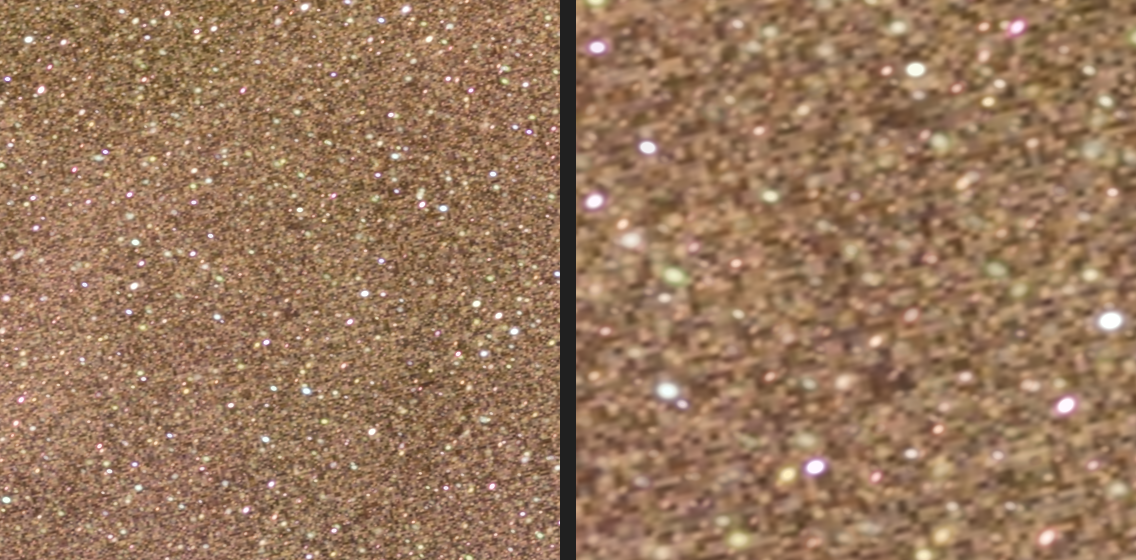
Left: the whole. Right: its middle third, enlarged.
Reproduce this texture procedurally as a WebGL 2 fragment shader.

```glsl
#version 300 es
precision highp float;
// Fine bronze glitter: soft slanted grain, broad shading and scattered tinted glints.

uniform vec2 u_resolution;
out vec4 fragColor;

// Colours
const vec3 BASE_COLOR = vec3(0.580, 0.442, 0.338);
const vec3 TONE_SCALE = vec3(1.00, 0.93, 0.86);
const vec3 FINE_COLOR = vec3(0.89, 0.75, 0.62);
const vec3 MEDIUM_COLOR = vec3(0.98, 0.89, 0.80);
const vec3 BRIGHT_COLOR = vec3(1.00, 0.97, 0.98);
const vec3 HALO_COLOR = vec3(0.74, 0.53, 0.70);

// Grain, in cells per canvas
const float SLANT = 0.22;
const vec2 GRAIN_CELLS = vec2(180.0, 255.0);
const vec2 CLUMP_CELLS = vec2(85.0, 120.0);
const float GRAIN_CONTRAST = 0.34;
const float CLUMP_CONTRAST = 0.14;
const float GRAIN_TINT = 0.07;

// Broad shading
const float SHADE_CONTRAST = 0.15;
const float SHADOW_DEPTH = 0.07;
const vec2 SHADOW_CENTER = vec2(0.84, 0.22);
const float SHADOW_RADIUS = 0.30;

// Glint layers: cells per canvas, share of filled cells, radius in canvas units
const float FINE_CELLS = 110.0;
const float FINE_DENSITY = 0.50;
const float FINE_RADIUS = 0.0030;
const float MEDIUM_CELLS = 48.0;
const float MEDIUM_DENSITY = 0.46;
const float MEDIUM_RADIUS = 0.0039;
const float BRIGHT_CELLS = 22.0;
const float BRIGHT_DENSITY = 0.34;
const float BRIGHT_RADIUS = 0.0054;
const float GLINT_STRETCH = 1.35;

// Integer hash: three values in 0..1 for a cell and a seed
vec3 hash3(vec2 cell, int seed) {
    uvec3 v = uvec3(ivec3(ivec2(cell), seed)) * 1664525u + 1013904223u;
    v.x += v.y * v.z; v.y += v.z * v.x; v.z += v.x * v.y;
    v ^= v >> 16u;
    v.x += v.y * v.z; v.y += v.z * v.x; v.z += v.x * v.y;
    return vec3(v >> 8u) / 16777216.0;
}

vec3 valueNoise(vec2 p, int seed) {
    vec2 cell = floor(p);
    vec2 f = fract(p);
    f = f * f * (3.0 - 2.0 * f);
    vec3 low = mix(hash3(cell, seed), hash3(cell + vec2(1, 0), seed), f.x);
    vec3 high = mix(hash3(cell + vec2(0, 1), seed), hash3(cell + vec2(1, 1), seed), f.x);
    return mix(low, high, f.y);
}

vec2 rotate(vec2 p, float angle) {
    float c = cos(angle), s = sin(angle);
    return vec2(c * p.x + s * p.y, c * p.y - s * p.x);
}

// Lays one jittered glint per filled cell over the colour below
vec3 addGlints(vec3 color, vec2 uv, float cells, float density, float radius,
               vec3 core, vec3 halo, float tintAmount, float gain, int seed) {
    vec2 home = floor(uv * cells);
    for (int y = -1; y <= 1; y++) {
        for (int x = -1; x <= 1; x++) {
            vec2 cell = home + vec2(x, y);
            vec3 place = hash3(cell, seed);
            if (place.z > density) continue;
            vec3 look = hash3(cell, seed + 1);
            float power = place.z / density;
            float angle = SLANT + (look.x - 0.5) * 1.2;
            vec2 d = rotate(uv - (cell + place.xy) / cells, angle);
            d /= vec2(GLINT_STRETCH, 1.0) * radius * mix(0.75, 1.3, look.y * look.y);
            float glow = exp(-dot(d, d));
            vec3 tint = (look - 0.5) * tintAmount;
            vec3 glint = mix(halo + tint * 1.6, core + tint * 0.5, smoothstep(0.2, 0.7, glow));
            float cover = clamp(glow * gain * mix(0.25, 1.0, power), 0.0, 1.0);
            color = mix(color, glint, cover);
        }
    }
    return color;
}

void main() {
    vec2 uv = gl_FragCoord.xy / u_resolution.y;
    vec2 slanted = rotate(uv, SLANT);

    // Broad light and dark patches with a slow drift in hue
    vec3 patches = 0.65 * valueNoise(uv * 3.2, 11) + 0.35 * valueNoise(uv * 8.0, 12) - 0.5;
    vec2 toShadow = (uv - SHADOW_CENTER) / SHADOW_RADIUS;
    float tone = SHADE_CONTRAST * patches.x - SHADOW_DEPTH * exp(-dot(toShadow, toShadow));
    vec3 drift = vec3(0.05, -0.01, 0.05) * patches.y + vec3(0.0, 0.0, 0.04) * (0.5 - uv.y);

    // Fine soft grain
    vec3 grain = valueNoise(slanted * GRAIN_CELLS, 21) - 0.5;
    vec3 clump = valueNoise(slanted * CLUMP_CELLS, 22) - 0.5;
    tone += GRAIN_CONTRAST * grain.x + CLUMP_CONTRAST * clump.x;
    vec3 color = BASE_COLOR + tone * TONE_SCALE + drift;
    color += GRAIN_TINT * (clump - clump.x) * vec3(1.0, 0.6, 1.0);

    // Glints from small and dull to large and white
    color = addGlints(color, uv, FINE_CELLS, FINE_DENSITY, FINE_RADIUS,
                      FINE_COLOR, FINE_COLOR * 0.92, 0.16, 0.75, 31);
    color = addGlints(color, uv, MEDIUM_CELLS, MEDIUM_DENSITY, MEDIUM_RADIUS,
                      MEDIUM_COLOR, FINE_COLOR * 0.90, 0.24, 1.15, 41);
    color = addGlints(color, uv, BRIGHT_CELLS, BRIGHT_DENSITY, BRIGHT_RADIUS,
                      BRIGHT_COLOR, HALO_COLOR, 0.26, 1.60, 51);

    fragColor = vec4(clamp(color, 0.0, 1.0), 1.0);
}
```
